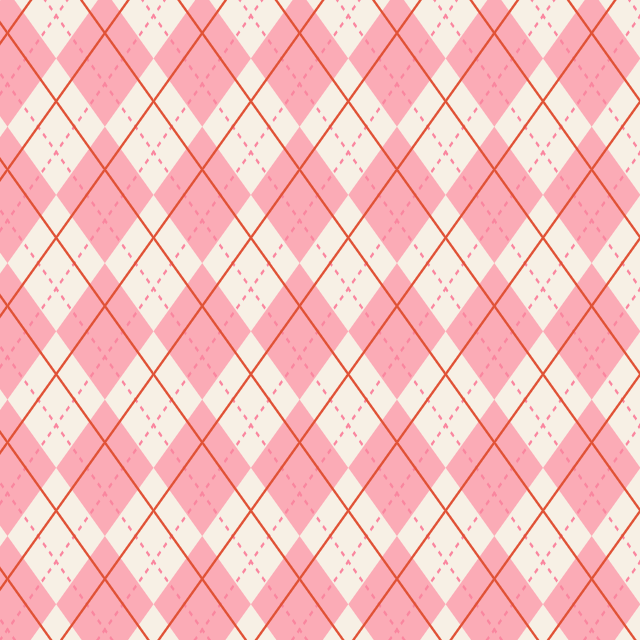
Give the GLSL for this pattern, as a WebGL 1 fragment shader.

```glsl
precision highp float;

uniform vec2 u_resolution;

const vec2 REPEATS = vec2(6.573, 4.690);   // cells across and down the canvas
const vec2 ORIGIN = vec2(0.0117, 0.9087);  // centre of one pink diamond
const float LINE_SHIFT = 0.186;            // vertical line offset, in cells
const float LINE_WIDTH = 0.0037;
const float DASH_WIDTH = 0.0037;
const float DASHES_PER_SIDE = 8.0;
const float DASH_FILL = 0.49;              // dashed share of each step
const float DASH_PHASE = 0.10;             // pushes dashes below the crossings

const vec3 CREAM = vec3(0.970, 0.940, 0.898);
const vec3 PINK = vec3(0.985, 0.671, 0.714);
const vec3 ROSE = vec3(0.980, 0.525, 0.625);
const vec3 RED = vec3(0.880, 0.320, 0.210);

// Diagonal coordinates: one unit spans one diamond side
vec2 diagonals(vec2 p) {
  return vec2(p.x + p.y, p.x - p.y);
}

// Distance to the nearest integer
vec2 toInteger(vec2 v) {
  return abs(fract(v + 0.5) - 0.5);
}

// Antialiased coverage of a band of the given width
vec2 band(vec2 dist, float width, float pixel) {
  return clamp((0.5 * width - dist) / pixel + 0.5, 0.0, 1.0);
}

void main() {
  float pixel = 1.0 / u_resolution.y;
  vec2 cell = 1.0 / REPEATS;
  vec2 p = (gl_FragCoord.xy * pixel - ORIGIN) * REPEATS;
  float spacing = 1.0 / length(REPEATS);   // between parallel diagonals
  float side = 0.5 * length(cell);         // diamond side length

  // Diamonds: a checker in diagonal space
  vec2 wave = abs(mod(diagonals(p), 2.0) - 1.0) - 0.5;
  vec2 edge = clamp(2.0 * wave * spacing / pixel, -1.0, 1.0);
  vec3 color = mix(CREAM, PINK, 0.5 + 0.5 * edge.x * edge.y);

  // Dashed diagonals, mirrored about each crossing
  vec2 d = diagonals(p + vec2(0.0, LINE_SHIFT));
  vec2 steps = vec2(d.y, -d.x) * DASHES_PER_SIDE - DASH_PHASE;
  float stepLength = side / DASHES_PER_SIDE;
  vec2 dashes = band(toInteger(d) * spacing, DASH_WIDTH, pixel)
              * band(toInteger(steps) * stepLength, DASH_FILL * stepLength, pixel);
  color = mix(color, ROSE, max(dashes.x, dashes.y));

  // Solid diagonals on top
  vec2 s = diagonals(p - vec2(0.0, LINE_SHIFT));
  vec2 lines = band(toInteger(s) * spacing, LINE_WIDTH, pixel);
  color = mix(color, RED, max(lines.x, lines.y));

  gl_FragColor = vec4(color, 1.0);
}
```
